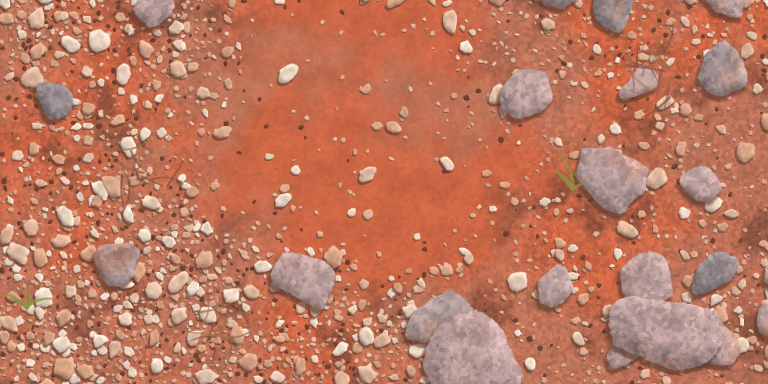
Reproduce this texture procedurally as a Shadertoy shader.

```glsl
#define RED_SOIL vec3(.80, .40, .27)
#define DUSTY_SOIL vec3(.74, .45, .35)
#define DARK_EARTH vec3(.46, .27, .21)
#define MAUVE_ROCK vec3(.71, .60, .59)
#define GREY_ROCK vec3(.56, .52, .53)
#define PINK_CHIP vec3(.86, .65, .53)
#define CREAM_CHIP vec3(.95, .87, .80)
#define STRAW vec3(.66, .47, .36)
#define GRASS vec3(.53, .58, .25)
#define STONE_COVER .85
#define PEBBLE_COVER .72

vec3 hash3(vec2 p) {
    vec3 q = fract(p.xyx * vec3(.1031, .1030, .0973));
    q += dot(q, q.yxz + 33.33);
    return fract((q.xxy + q.yzz) * q.zyx);
}

mat2 rotation(float a) { return mat2(cos(a), sin(a), -sin(a), cos(a)); }

float layeredSines(vec2 p) {
    float sum = 0., amp = .5;
    for (int i = 0; i < 6; i++) {
        p = rotation(.9) * p * 1.85 + 1.7;
        sum += amp * sin(p.x + 1.4 * sin(p.y));
        amp *= .62;
    }
    return sum;
}

// Cellular noise: distance to the nearest point and its random tone
vec2 cellular(vec2 p) {
    vec2 best = vec2(9., 0.);
    for (int k = 0; k < 9; k++) {
        vec2 id = floor(p) + vec2(k % 3 - 1, k / 3 - 1);
        vec3 h = hash3(id);
        float d = length(p - id - h.xy);
        if (d < best.x) best = vec2(d, h.z);
    }
    return best;
}

// Bare patch of smooth soil
float clearing(vec2 p) {
    return 1. - smoothstep(.65, 1.15, length((p - vec2(.93, .66)) / vec2(.46, .48)) + .15 * layeredSines(p * 2.));
}

float cover(vec2 p, float size) {
    float bare = clearing(p), right = smoothstep(1., 1.5, p.x);
    if (size > .1) return STONE_COVER * mix(.24, 1., right) * (1. - .8 * bare) * (size > .3 ? .6 : 1.);
    float clumps = .75 + .5 * layeredSines(p * 3. + 4.);
    return PEBBLE_COVER * clumps * mix(1., .5, right) * (1. - .9 * bare);
}

// Rounded irregular polygon
float chunk(vec2 v, float r, vec2 seed) {
    if (dot(v, v) > 4. * r * r) return length(v) - r;
    vec3 h = hash3(seed + 7.3);
    v = rotation(h.x * 6.28) * v;
    v.y *= 1. + .6 * h.y;
    float sum = 0., k = r * mix(.05, .16, h.z);
    for (int i = 0; i < 7; i++) {
        vec3 g = hash3(seed + float(i) * 3.7 + 19.);
        float a = (float(i) + .7 * g.x) * .8976;
        float side = dot(v, vec2(cos(a), sin(a))) - r * (.78 + .4 * g.y);
        sum += exp(side / k);
    }
    return k * log(sum) + .07 * r * layeredSines(v / r * 1.5 + seed);
}

// Nearest scattered chunk: distance, radius, seed
vec4 scatter(vec2 p, float size) {
    vec4 best = vec4(9., 1., 0., 0.);
    for (int k = 0; k < 9; k++) {
        vec2 id = floor(p / size) + vec2(k % 3 - 1, k / 3 - 1);
        vec2 seed = id + floor(size * 1300.);
        vec3 h = hash3(seed);
        vec2 centre = (id + .15 + .7 * h.xy) * size;
        if (hash3(seed + 51.).x > cover(centre, size)) continue;
        float r = size * mix(.17, .42, h.z);
        float d = chunk(p - centre, r, seed);
        if (d < best.x) best = vec4(d, r, seed);
    }
    return best;
}

vec3 addChunks(vec3 col, vec2 p, float size) {
    float reach = min(.1 * size, .014), edge = 1. / iResolution.y;
    vec4 s = scatter(p, size);
    float toLight = scatter(p + reach * vec2(.5, .87), size).x;
    vec3 h = hash3(s.zw + 88.);
    vec3 body = mix(CREAM_CHIP, PINK_CHIP, smoothstep(.1, .8, h.x));
    if (size < .03) body = h.y < .25 ? DARK_EARTH : mix(body, PINK_CHIP, .5);
    if (size > .1) {
        body = mix(GREY_ROCK, MAUVE_ROCK, smoothstep(.1, .55, h.x));
        float dust = smoothstep(.1, .8, layeredSines(p * 9. + h.xy * 9.));
        body = mix(body, mix(DUSTY_SOIL, PINK_CHIP, h.z), dust * .6 * h.y);
        body *= .9 + .2 * cellular(p * 95.).y + .09 * layeredSines(p * 24.);
    } else body *= .96 + .08 * layeredSines(p * 50.);
    float rim = smoothstep(-.55 * s.y, 0., s.x);
    body *= 1. + .24 * rim * clamp((toLight - s.x) / reach, -1., .6);
    col = mix(col, DARK_EARTH * .85, .7 * (1. - smoothstep(-.3 * reach, .6 * reach, toLight)));
    return mix(col, body, 1. - smoothstep(-edge, edge, s.x));
}

// Bent tapering strand
float strand(vec2 p, vec2 a, vec2 b, float bend, float width) {
    vec2 ab = b - a;
    float t = clamp(dot(p - a, ab) / dot(ab, ab), 0., 1.);
    vec2 q = a + ab * t + bend * vec2(-ab.y, ab.x) * t * (1. - t);
    float edge = 1. / iResolution.y;
    return 1. - smoothstep(-edge, edge, length(p - q) - width * (1. - .6 * t));
}

void mainImage(out vec4 fragColor, in vec2 fragCoord) {
    vec2 p = fragCoord / iResolution.y;

    // Soil with stains and fine grit
    float rough = 1. - clearing(p), tone = layeredSines(p * 3.5);
    vec3 col = mix(RED_SOIL, DUSTY_SOIL, smoothstep(-.5, .8, tone + .7 * rough - .35));
    col = mix(col, DARK_EARTH, .65 * rough * smoothstep(.2, 1., layeredSines(p * 7. + 3.)));
    col *= 1. + .05 * layeredSines(p * 18.) + mix(.06, .18, rough) * (cellular(p * 105.).y - .5);

    // Grit, pebbles and stones, small to large
    for (int i = 0; i < 5; i++) col = addChunks(col, p, float[5](.018, .036, .07, .22, .37)[i]);

    // Dry twig clumps, then grass tufts
    vec2 clumps[5] = vec2[5](vec2(.58, .15), vec2(1.68, .81), vec2(.38, .58), vec2(.07, .2), vec2(1.49, .51));
    for (int i = 0; i < 50; i++) {
        bool green = i >= 42;
        vec2 root = clumps[green ? 3 + i % 2 : i % 3];
        vec3 h = hash3(vec2(i, 23)), g = hash3(vec2(i, 61));
        if (!green) root += .13 * (g.xy - .5);
        float a = green ? mix(.2, 2.9, h.x) : h.x * 6.28;
        vec2 tip = root + mix(.04, .1, h.y) * vec2(cos(a), sin(a));
        float line = strand(p, root, tip, h.z - .5, green ? .005 : .003);
        vec3 hue = green ? GRASS : mix(DARK_EARTH, STRAW, g.z * 1.3);
        col = mix(col, hue, .8 * line);
    }
    fragColor = vec4(clamp(col, 0., 1.), 1.);
}
```
